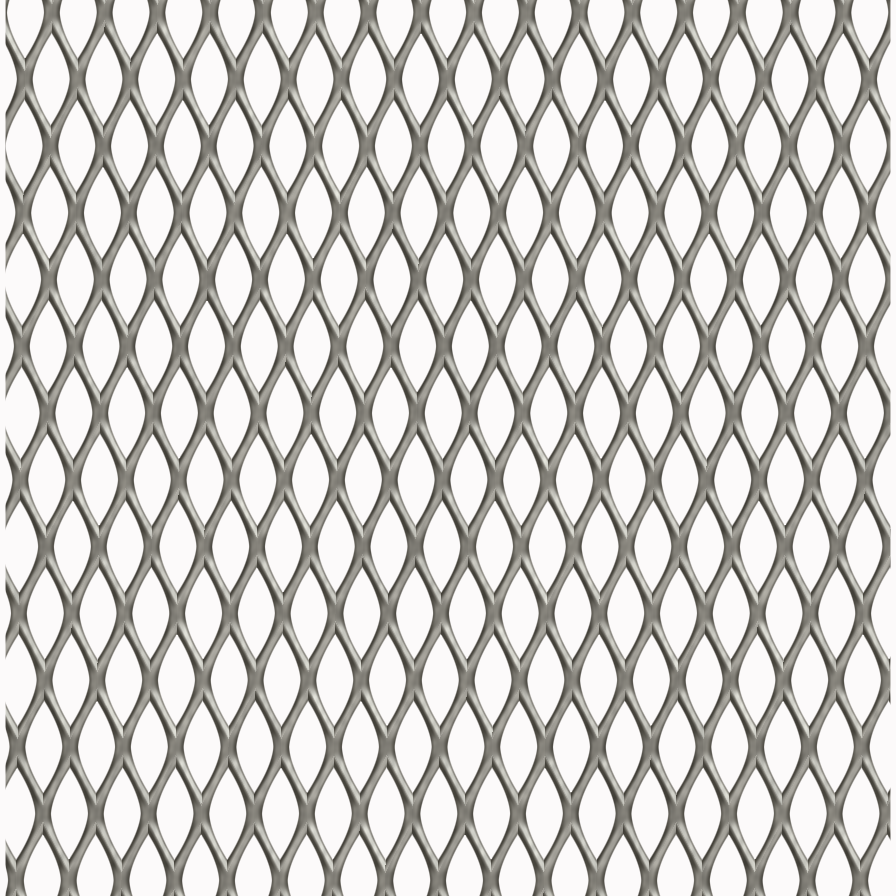
Write a Shadertoy shader that draws this texture.

```glsl
// Raised expanded steel mesh: staggered lens openings, shaded strands, pale backdrop.
#define REPEATS vec2(16.98, 6.71)    // openings across and down the canvas
#define ANCHOR vec2(0.4358, 0.539)   // centre of one opening
#define SKEW 0.011                   // sideways drift of the rows
#define HALF_OPENING vec2(0.35, 0.345) // opening size in cell units
#define ROUNDNESS 1.6                // 1 = diamond, 2 = parabolic lens
#define MARGIN 0.0062                // bare strip at both sides
#define WEAR 0.07                    // strength of the surface variation

const vec3 BACKDROP = vec3(0.99, 0.98, 0.98);
const vec3 SHINE = vec3(0.83, 0.83, 0.80);
const vec3 LIGHT = vec3(0.64, 0.63, 0.60);
const vec3 MID   = vec3(0.51, 0.50, 0.47);
const vec3 DEEP  = vec3(0.40, 0.39, 0.36);
const vec3 DARK  = vec3(0.27, 0.26, 0.23);

float hash(vec2 p) {
    return fract(sin(dot(p, vec2(127.1, 311.7))) * 4375.85);
}

// Half width of an opening at height y; negative beyond its tips.
float halfWidth(float y) {
    return HALF_OPENING.x * (1.0 - pow(abs(y) / HALF_OPENING.y, ROUNDNESS));
}

// Horizontal distance to the rim of an opening; positive on metal.
float rim(vec2 p) {
    return abs(p.x) - halfWidth(p.y);
}

// Layered sines stretched along the strands.
float grain(vec2 p) {
    return 0.5 * sin(p.x * 410.0 + 3.0 * sin(p.y * 61.0))
         + 0.3 * sin(p.x * 733.0 - p.y * 190.0)
         + 0.2 * sin(p.y * 517.0 + 2.0 * sin(p.x * 97.0));
}

// across: 0 at the left rim of the metal, 1 at its right rim.
// lean: positive on strands falling to the right, negative on rising ones.
vec3 steel(float across, float lean, float gloss) {
    float leftShade = 1.0 - smoothstep(0.0, 0.22, across);
    float rightShade = smoothstep(0.68, 1.0, across);
    vec3 joint = mix(MID, DARK, 0.65 * leftShade + 0.85 * rightShade);

    vec3 rising = mix(DARK, LIGHT, smoothstep(0.08, 0.48, across));
    rising = mix(rising, DEEP, smoothstep(0.72, 1.0, across));

    vec3 falling = mix(DARK, MID, smoothstep(0.22, 0.5, across));
    float streak = smoothstep(0.4, 0.6, across) * (1.0 - smoothstep(0.76, 0.97, across));
    falling = mix(falling, SHINE, streak * gloss);

    vec3 color = mix(joint, rising, smoothstep(0.02, 0.14, -lean));
    return mix(color, falling, smoothstep(0.02, 0.13, lean));
}

void mainImage(out vec4 fragColor, in vec2 fragCoord) {
    vec2 uv = fragCoord / iResolution.xy;
    vec2 q = uv - ANCHOR;
    q.x -= SKEW * q.y;
    q *= REPEATS;

    // Two interleaved lattices of openings; shade from the nearer one.
    vec2 idA = floor(q + 0.5);
    vec2 idB = floor(q) + 0.5;
    float rimA = rim(q - idA);
    float rimB = rim(q - idB);
    vec2 id = rimA < rimB ? idA : idB;
    vec2 local = q - id;
    float edge = min(rimA, rimB);

    // Position across the strand or joint, and the direction of its slope.
    float side = local.x < 0.0 ? -1.0 : 1.0;
    float width = min(rimA + rimB, 1.0 - 2.0 * halfWidth(local.y));
    float fromRim = clamp(edge / max(width, 0.001), 0.0, 0.5);
    float across = side > 0.0 ? fromRim : 1.0 - fromRim;
    float lean = local.y * side;

    // Metal with small differences between repeats.
    float gloss = 0.8 + 0.2 * hash(id);
    vec3 metal = steel(across, lean, gloss);
    metal *= 1.0 + WEAR * (grain(uv) + hash(id + 9.0) - 0.5);

    // Smooth cut of the openings and of the side margins.
    float soft = 0.7 * fwidth(edge);
    float cover = smoothstep(-soft, soft, edge);
    float inset = min(uv.x, 1.0 - uv.x) - MARGIN;
    float pixel = 1.0 / iResolution.x;
    cover *= smoothstep(-pixel, pixel, inset);

    fragColor = vec4(mix(BACKDROP, metal, cover), 1.0);
}
```
